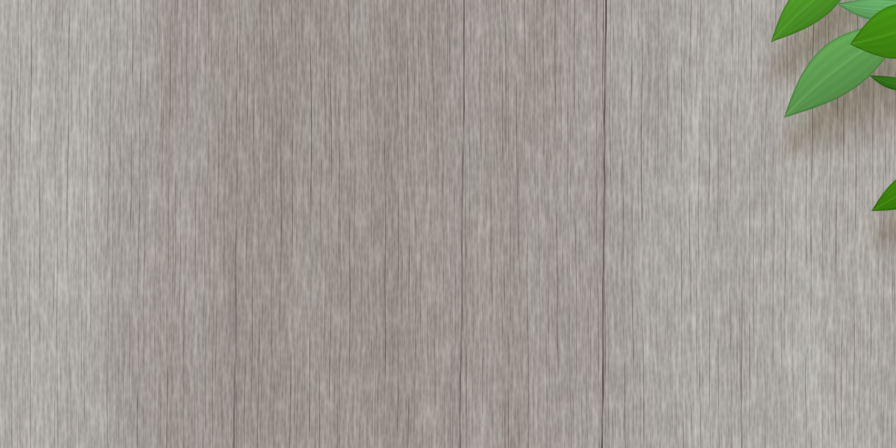
This texture is drawn by a Shadertoy shader. Its source:

```glsl
const vec3 PALE_WOOD = vec3(0.700, 0.690, 0.670);
const vec3 DARK_WOOD = vec3(0.622, 0.597, 0.576);
const vec3 CRACK_COLOR = vec3(0.35, 0.32, 0.31);
const vec3 SHADOW_TINT = vec3(0.76, 0.73, 0.66);
const vec2 SHADOW_OFFSET = vec2(0.030, -0.060);
const float FIBRE_AMOUNT = 0.105;
const float GRIT_AMOUNT = 0.065;
const float STREAK_AMOUNT = 0.035;
const float PORE_AMOUNT = 0.17;
const float PORE_COLUMNS = 47.0;
const float PI = 3.14159265;

// Cracks: x at the bottom, lean, upper end, strength
const int CRACKS = 4;
const vec4 CRACK[CRACKS] = vec4[](
    vec4(1.344, 0.008, 1.30, 0.85), vec4(1.027, 0.010, 1.30, 0.60),
    vec4(0.522, 0.016, 0.52, 0.50), vec4(1.655, 0.004, 0.46, 0.42));

// Leaves: tip and base, then half width and bend, back to front
const int LEAVES = 6;
const vec4 LEAF_SPAN[LEAVES] = vec4[](
    vec4(1.940, 0.832, 2.060, 0.810), vec4(1.721, 0.906, 1.927, 1.078),
    vec4(1.867, 0.992, 2.060, 0.985), vec4(1.750, 0.737, 2.031, 0.948),
    vec4(1.897, 0.901, 2.110, 0.974), vec4(1.945, 0.529, 2.128, 0.633));
const vec2 LEAF_FORM[LEAVES] = vec2[](
    vec2(0.014, -0.008), vec2(0.043, 0.010), vec2(0.025, -0.010),
    vec2(0.058, 0.016), vec2(0.060, -0.008), vec2(0.036, 0.0));
const vec3 LEAF_COLOR[LEAVES] = vec3[](
    vec3(0.20, 0.46, 0.10), vec3(0.30, 0.59, 0.15), vec3(0.40, 0.67, 0.40),
    vec3(0.37, 0.62, 0.32), vec3(0.26, 0.55, 0.07), vec3(0.24, 0.52, 0.05));

float hash(vec2 p) {
    vec3 q = fract(p.xyx * vec3(0.1031, 0.1030, 0.0973));
    q += dot(q, q.yzx + 33.33);
    return fract((q.x + q.y) * q.z);
}

// Distance to the nearest scattered cell point, centred on zero
float cellular(vec2 p) {
    vec2 cell = floor(p);
    float nearest = 4.0;
    for (int j = -1; j <= 1; j++)
    for (int i = -1; i <= 1; i++) {
        vec2 c = cell + vec2(i, j);
        vec2 d = c + vec2(hash(c), hash(c + 57.3)) - p;
        nearest = min(nearest, dot(d, d));
    }
    return sqrt(nearest) - 0.48;
}

float line(float x, float halfWidth, float pixel) {
    return 1.0 - smoothstep(halfWidth - pixel * 0.5, halfWidth + pixel * 0.5, abs(x));
}

// x: signed distance, y: position along the leaf, z: offset from the midrib
vec3 leafShape(vec2 p, vec4 span, vec2 form) {
    vec2 axis = span.zw - span.xy;
    float len = length(axis);
    axis /= len;
    p -= span.xy;
    float along = dot(p, axis);
    float t = clamp(along / len, 0.0, 1.0);
    float across = dot(p, vec2(-axis.y, axis.x)) - form.y * 4.0 * t * (1.0 - t);
    float d = abs(across) - form.x * sin(PI * t) + abs(along - t * len);
    return vec3(d, t, across / form.x);
}

// Thin broken lines, one per jittered column
float pores(vec2 g, float columns, float pixel) {
    float column = floor(g.x * columns);
    float seed = hash(vec2(column, columns));
    float offset = (fract(g.x * columns) - 0.15 - 0.7 * seed) / columns;
    float wave = sin(g.y * (5.0 + 14.0 * seed) + seed * 40.0) + 0.5 * sin(g.y * 41.0 + seed * 90.0);
    float strength = 0.3 + 0.7 * hash(vec2(column, columns + 9.0));
    return line(offset, 0.0013, pixel) * smoothstep(-0.7, 0.5, wave) * strength;
}

vec3 wood(vec2 p, float pixel) {
    // Fibres drift gently sideways along the board
    vec2 g = p;
    g.x += 0.004 * sin(p.y * 3.1 + p.x * 4.0) + 0.0008 * sin(p.y * 19.0 + p.x * 23.0);

    // Broad tone: brown centre, pale sides, softened by layered sines
    float drift = g.x - 0.07 * (p.y - 0.5) * (1.0 - smoothstep(0.4, 0.8, g.x));
    float dark = smoothstep(0.05, 0.55, drift);
    dark *= 1.0 - 0.22 * smoothstep(0.98, 1.10, g.x);
    dark *= 1.0 - 0.50 * smoothstep(1.33, 1.37, g.x);
    dark *= 1.0 - 0.75 * smoothstep(1.35, 1.75, g.x);
    dark += 0.12 * sin(g.x * 23.0 + 1.2 * sin(p.y * 4.0)) + 0.09 * sin(g.x * 51.0 + p.y * 2.0);
    vec3 color = mix(PALE_WOOD, DARK_WOOD, dark);

    // Fine fibres, short grit, wide streaks and faint cross rays
    color += FIBRE_AMOUNT * cellular(g * vec2(150.0, 14.0));
    color += GRIT_AMOUNT * cellular(g * vec2(125.0, 52.0) + 31.0);
    color += STREAK_AMOUNT * cellular(g * vec2(38.0, 2.2) + 17.0);
    float rays = sin(p.y * 74.0 + 3.0 * sin(p.x * 17.0)) * sin(p.x * 31.0 + p.y * 5.0);
    color += 0.009 * rays * smoothstep(0.8, 1.2, p.x);
    float pore = pores(g, PORE_COLUMNS, pixel) + 0.6 * pores(g + 3.7, PORE_COLUMNS * 1.6, pixel);
    color *= 1.0 - PORE_AMOUNT * pore * vec3(0.85, 1.0, 1.06);

    // Long thin cracks with uneven ink
    for (int i = 0; i < CRACKS; i++) {
        vec4 c = CRACK[i];
        float wobble = 0.0009 * sin(p.y * 15.0 + c.x * 9.0) + 0.0004 * sin(p.y * 67.0);
        float ink = 0.78 + 0.22 * sin(p.y * 23.0 + 3.0 * sin(p.y * 9.0) + c.x * 20.0);
        ink *= 1.0 - smoothstep(c.z - 0.2, c.z, p.y);
        color = mix(color, CRACK_COLOR, line(p.x - c.x - c.y * p.y - wobble, 0.0020, pixel) * ink * c.w);
    }
    return color;
}

void mainImage(out vec4 fragColor, in vec2 fragCoord) {
    vec2 p = fragCoord / iResolution.y;
    float pixel = 1.0 / iResolution.y;
    vec3 color = wood(p, pixel);

    // Soft shadow beneath the leaves
    float shade = 0.0;
    for (int i = 0; i < LEAVES; i++) {
        float d = leafShape(p - SHADOW_OFFSET, LEAF_SPAN[i], LEAF_FORM[i]).x;
        shade = max(shade, 1.0 - smoothstep(-0.06, 0.09, d));
    }
    color *= mix(vec3(1.0), SHADOW_TINT, shade * 0.85);

    // Leaves with faint veins, a pale midrib and slightly darker rims
    for (int i = 0; i < LEAVES; i++) {
        vec3 leaf = leafShape(p, LEAF_SPAN[i], LEAF_FORM[i]);
        vec3 green = LEAF_COLOR[i] * (0.92 + 0.12 * leaf.y + 0.09 * leaf.z);
        green *= 1.0 + 0.02 * sin(leaf.z * 24.0 / (0.3 + sin(PI * leaf.y)));
        green += 0.04 * line(leaf.z, 0.05, 0.06);
        green *= mix(0.84, 1.0, smoothstep(0.0, 0.007, -leaf.x));
        color = mix(color, green, 1.0 - smoothstep(-pixel, pixel, leaf.x));
    }
    fragColor = vec4(clamp(color, 0.0, 1.0), 1.0);
}
```
